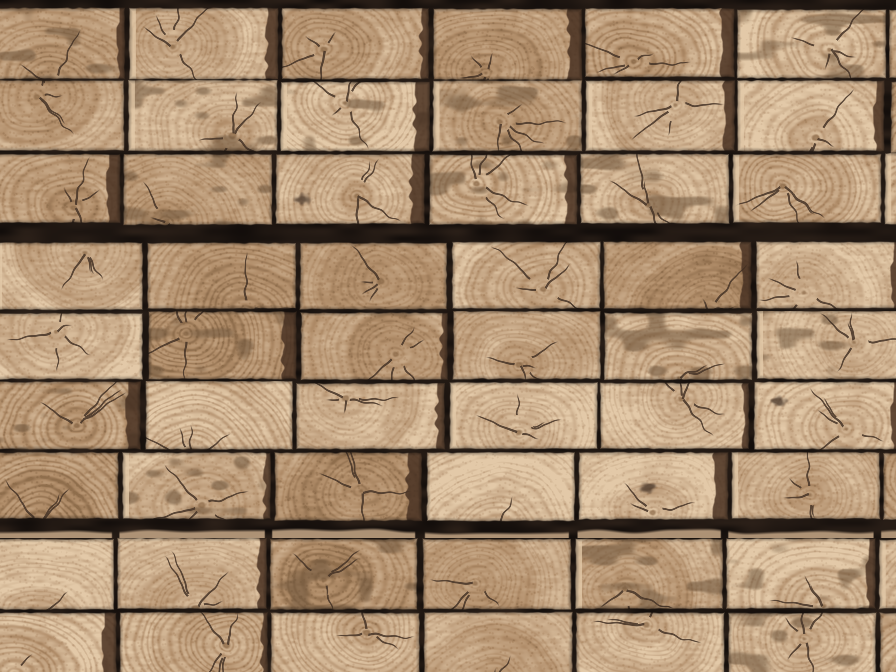
Give the GLSL for this texture, as a Shadertoy shader.

```glsl
// Stacked sawn timber: pale board ends with growth rings, cracks and deep shadow gaps.
const vec3 GAP   = vec3(0.07, 0.05, 0.04);
const vec3 SHADE = vec3(0.27, 0.20, 0.15);
const vec3 DEEP  = vec3(0.56, 0.43, 0.30);
const vec3 TAN   = vec3(0.69, 0.55, 0.41);
const vec3 SAND  = vec3(0.78, 0.66, 0.53);
const vec3 PALE  = vec3(0.89, 0.79, 0.66);
const float BOARD_PITCH = 0.2265;

float hash(vec2 p) {
    vec3 q = fract(p.xyx * vec3(0.1031, 0.1030, 0.0973));
    q += dot(q, q.yzx + 33.33);
    return fract((q.x + q.y) * q.z);
}

float noise(vec2 p) {
    vec2 i = floor(p), f = fract(p);
    f = f * f * (3.0 - 2.0 * f);
    return mix(mix(hash(i), hash(i + vec2(1, 0)), f.x),
               mix(hash(i + vec2(0, 1)), hash(i + vec2(1, 1)), f.x), f.y);
}

// Cellular noise: distance to the nearest scattered point.
float cells(vec2 p) {
    float nearest = 2.0;
    for (int k = 0; k < 9; k++) {
        vec2 c = floor(p) + vec2(k % 3 - 1, k / 3 - 1);
        nearest = min(nearest, length(c + vec2(hash(c), hash(c + 47.0)) - p));
    }
    return nearest;
}

float boxDistance(vec2 p, vec2 halfSize) {
    vec2 e = abs(p) - halfSize;
    return max(e.x, e.y);
}

// Wood colours from late wood (0) to fresh sapwood (1).
vec3 woodRamp(float tone) {
    float t = 3.0 * tone;
    vec3 c = mix(DEEP, TAN, clamp(t, 0.0, 1.0));
    c = mix(c, SAND, clamp(t - 1.0, 0.0, 1.0));
    return mix(c, PALE, clamp(t - 2.0, 0.0, 1.0));
}

// Tapered splits running outwards from the pith.
float cracks(vec2 q, vec2 id, float px) {
    float mask = 0.0;
    for (int k = 0; k < 5; k++) {
        vec2 seed = id + float(k) * 7.3;
        float angle = 6.2832 * hash(seed);
        vec2 dir = vec2(cos(angle), sin(angle));
        float along = dot(q, dir);
        float start = 0.025 * hash(seed + 3.0);
        float reach = start + mix(0.02, 0.08, hash(seed + 5.0));
        float across = dot(q, vec2(-dir.y, dir.x)) + 0.006 * (noise(vec2(along * 70.0, angle)) - 0.5);
        float width = 0.0011 * (1.0 - along / reach);
        float line = 1.0 - smoothstep(width, width + px, abs(across));
        float span = smoothstep(start, start + px, along) * (1.0 - smoothstep(reach - 0.01, reach, along));
        mask = max(mask, line * span);
    }
    return mask;
}

// End grain: p is relative to the board centre, y pointing down.
vec3 endGrain(vec2 p, vec2 id, float px) {
    vec2 q = p - vec2(0.11 * (hash(id + 11.0) - 0.5), mix(-0.035, 0.075, hash(id + 12.0)));
    float r = length(q * vec2(0.9, 1.1)) * (1.0 + 0.05 * sin(3.0 * atan(q.y, q.x) + 40.0 * hash(id)));
    r += 0.005 * (noise(p * 35.0 + id * 9.0) - 0.5);
    float spacing = mix(0.008, 0.013, hash(id + 13.0));
    float ring = 0.5 + 0.5 * sin(6.2832 * r / spacing + 2.0 * sin(r * 130.0));
    float contrast = mix(0.14, 0.34, hash(id + 14.0)) * smoothstep(1.0, 4.0, spacing / px);
    float heart = mix(0.02, 0.11, hash(id + 17.0));

    // Rings, heartwood, saw marks, blotches and pores.
    float tone = mix(0.50, 1.04, hash(id + 15.0)) - contrast * ring * ring;
    tone -= 0.05 * sin(r * 95.0 + 9.0 * hash(id + 16.0));
    tone -= 0.17 * (1.0 - smoothstep(heart - 0.004, heart + 0.004, r));
    tone += 0.26 * (noise(p * vec2(90.0, 260.0) + id * 5.0) - 0.5);
    tone += 0.20 * (noise(p * 22.0 + id * 3.0) - 0.5);
    tone -= 0.16 * (1.0 - smoothstep(0.05, 0.3, cells(p * 110.0 + id * 13.0)));
    vec3 col = mix(woodRamp(tone), DEEP, 0.7 * (1.0 - smoothstep(0.002, 0.006, r)));

    // Occasional knot and dirt stain, then cracks.
    vec2 knotAt = vec2(0.16, 0.06) * (vec2(hash(id + 18.0), hash(id + 19.0)) - 0.5);
    float knot = length((p - knotAt) * vec2(0.8, 1.2)) + 0.006 * noise(p * 180.0);
    col = mix(col, SHADE, 0.75 * step(0.86, hash(id + 20.0)) * (1.0 - smoothstep(0.006, 0.016, knot)));
    float stain = smoothstep(0.62, 0.85, noise(p * vec2(30.0, 55.0) + id * 17.0));
    col = mix(col, DEEP * 0.75, 0.55 * stain * step(0.7, hash(id + 21.0)));
    return mix(col, SHADE, 0.85 * cracks(q, id, px));
}

void mainImage(out vec4 fragColor, in vec2 fragCoord) {
    vec2 uv = fragCoord / iResolution.xy;
    vec2 pos = vec2(uv.x * 4.0 / 3.0, 1.0 - uv.y);
    float px = 1.0 / iResolution.y;
    // Each stack: top, row pitch, first joint, row count.
    vec4 stack = pos.y < 0.347 ? vec4(0.0104, 0.1085, 0.186, 3.0)
               : pos.y < 0.671 ? vec4(0.3576, 0.1045, 0.215, 3.0)
               : pos.y < 0.780 ? vec4(0.6710, 0.1045, 0.181, 1.0) : vec4(0.8, 0.109, 0.174, 2.0);
    float row = clamp(floor((pos.y - stack.x) / stack.y), 0.0, stack.w - 1.0);
    float joint = stack.z + 0.008 * (hash(vec2(row, stack.x * 90.0)) - 0.5);
    float column = floor((pos.x - joint) / BOARD_PITCH);
    vec2 id = vec2(column + 5.0, row + floor(stack.x * 40.0) + 3.0);
    vec2 pitch = vec2(BOARD_PITCH, stack.y);
    vec2 local = pos - vec2(joint, stack.x) - (vec2(column, row) + 0.5) * pitch;
    // Board face with slightly uneven size and rough edges.
    vec2 halfSize = 0.5 * pitch - vec2(0.0025, 0.0016) - 0.0022 * vec2(hash(id + 1.0), hash(id + 2.0));
    local -= 0.0025 * (vec2(hash(id + 3.0), hash(id + 4.0)) - 0.5);
    float edge = boxDistance(local, halfSize) + 0.0018 * (noise(pos * 110.0) - 0.5);
    vec3 face = endGrain(local, id, px);
    // Sunlit side on the left, ragged shadow on the right.
    float sunny = 0.8 * step(0.68, hash(id + 6.0));
    face = mix(face, PALE, sunny * (1.0 - smoothstep(0.01 - px, 0.01, local.x + halfSize.x)));
    float shadow = mix(0.008, 0.024, hash(id + 8.0)) + 0.007 * (noise(vec2(local.y * 90.0, id.x)) - 0.5);
    float shaded = step(0.5, hash(id + 7.0)) * smoothstep(-px, px, local.x - halfSize.x + shadow);
    face = mix(face, SHADE * (0.8 + 0.5 * face), 0.92 * shaded) * (1.0 - 0.25 * smoothstep(-0.006, 0.0, edge));
    // Dark gaps; the lowest stack shows its sunlit upper sides.
    vec3 gap = mix(GAP, SHADE, 0.5 * noise(pos * vec2(25.0, 90.0)));
    float above = stack.x - pos.y + 0.008 * noise(vec2(pos.x * 18.0, 2.0));
    float lit = step(0.79, stack.x) * step(pos.y, stack.x) * (1.0 - smoothstep(0.010, 0.016, above));
    gap = mix(gap, SAND, 0.85 * lit * smoothstep(0.001, 0.004, halfSize.x - abs(local.x)));
    fragColor = vec4(mix(face, gap, smoothstep(-px, px, edge)), 1.0);
}
```
